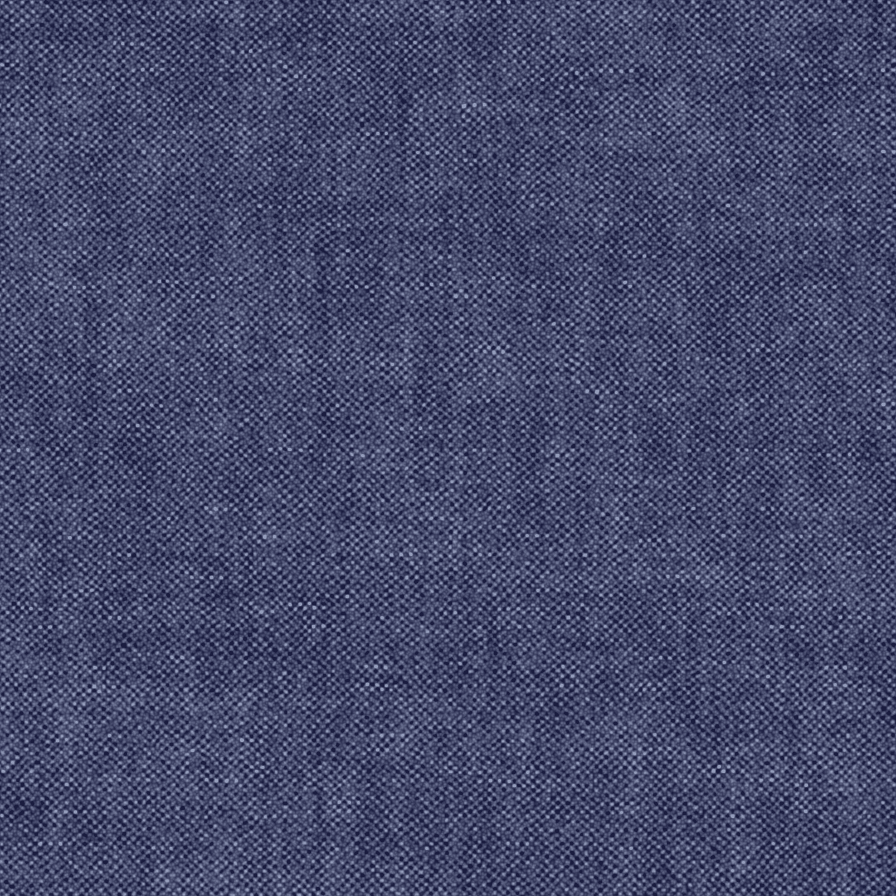
Write a WebGL 1 fragment shader that draws this texture.

```glsl
precision highp float;
// Indigo plain-weave cloth: pale weft ovals rise and dark warp sinks in one
// smooth checker, so the gaps run diagonally. Uneven yarns, weft slubs,
// cellular fibre grain and layered-sine mottling; four samples per pixel.

#define WARP_COUNT 184.0    // threads across the canvas
#define WEFT_COUNT 198.0    // threads up the canvas
#define THREAD_WOBBLE 0.17  // sideways drift, in threads
#define GAP_TONE 0.32       // tone between the threads
#define WARP_TONE -0.44
#define WEFT_TONE 0.58
#define YARN_VARIATION 0.70 // spread from crossing to crossing
#define SLUB_TONE 0.65
#define GRAIN_SCALE 270.0
#define GRAIN_TONE 0.74
#define MOTTLE_TONE 0.040

uniform vec2 u_resolution;

const float PI = 3.14159265;
const vec3 DEEP_INDIGO = vec3(0.14, 0.152, 0.288);
const vec3 FADED_BLUE = vec3(0.50, 0.53, 0.65);

float hash(vec2 p) {
  vec3 q = fract(vec3(p.xyx) * 0.1031);
  q += dot(q, q.yzx + 33.33);
  return fract((q.x + q.y) * q.z);
}

// Layered sines, each turned and finer than the last; spread is about one.
float waves(vec2 p) {
  mat2 turn = 1.5 * mat2(-0.737, 0.675, -0.675, -0.737);
  float sum = 0.0;
  for (int i = 0; i < 5; i++) {
    p = turn * p + 1.7;
    sum += sin(p.x + 1.3 * sin(p.y));
  }
  return sum * 0.63;
}

// Cellular noise: distance to the nearest scattered point.
float cellular(vec2 p) {
  vec2 cell = floor(p);
  float nearest = 4.0;
  for (int j = -1; j <= 1; j++) {
    for (int i = -1; i <= 1; i++) {
      vec2 c = cell + vec2(float(i), float(j));
      vec2 d = c + vec2(hash(c), hash(c + 71.3)) - p;
      nearest = min(nearest, dot(d, d));
    }
  }
  return sqrt(nearest);
}

// Pale thick stretches on some of the weft threads.
float slub(float x, float row) {
  float phase = 40.0 * hash(vec2(row, 5.0));
  float swell = sin(x * 23.0 + phase) + sin(x * 61.0 + 2.7 * phase);
  return smoothstep(0.7, 1.8, swell) * step(0.68, hash(vec2(row, 19.0)));
}

// Tone of the woven threads: weft crossings rise, warp crossings sink.
float weave(vec2 uv) {
  vec2 drift = vec2(waves(uv * 17.0), waves(uv * 15.0 + 9.0));
  vec2 p = uv * vec2(WARP_COUNT, WEFT_COUNT) + THREAD_WOBBLE * drift;
  vec2 id = floor(p);
  vec2 arch = cos(PI * (fract(p) - 0.5));
  float weftOver = mod(id.x + id.y, 2.0);
  float warpTone = WARP_TONE + 0.2 * (hash(vec2(id.x, 3.0)) - 0.5);
  float weftTone = WEFT_TONE + 0.25 * (hash(vec2(id.y, 7.0)) - 0.5);
  weftTone += SLUB_TONE * slub(uv.x, id.y);
  float tone = mix(warpTone, weftTone, weftOver);
  tone += YARN_VARIATION * (hash(id + 11.0) - 0.5);
  return GAP_TONE + tone * arch.x * arch.y;
}

// Soft patches, long warp streaks and fainter weft streaks.
float mottle(vec2 uv) {
  float patches = waves(uv * 13.0 + 4.0);
  float warpStreaks = waves(uv * vec2(48.0, 5.0));
  float weftStreaks = waves(uv * vec2(6.0, 62.0) + 2.0);
  return MOTTLE_TONE * (0.8 * patches + 0.9 * warpStreaks + 0.6 * weftStreaks);
}

void main() {
  float side = min(u_resolution.x, u_resolution.y);
  float tone = 0.0;
  for (int j = 0; j < 2; j++) {
    for (int i = 0; i < 2; i++) {
      vec2 offset = 0.5 * vec2(float(i), float(j)) - 0.25;
      vec2 uv = (gl_FragCoord.xy + offset) / side;
      float grain = 0.44 - cellular(uv * GRAIN_SCALE);
      tone += 0.25 * (weave(uv) + GRAIN_TONE * grain);
    }
  }
  tone += mottle(gl_FragCoord.xy / side);
  tone = clamp(tone, -0.12, 1.25);
  gl_FragColor = vec4(mix(DEEP_INDIGO, FADED_BLUE, tone), 1.0);
}
```
